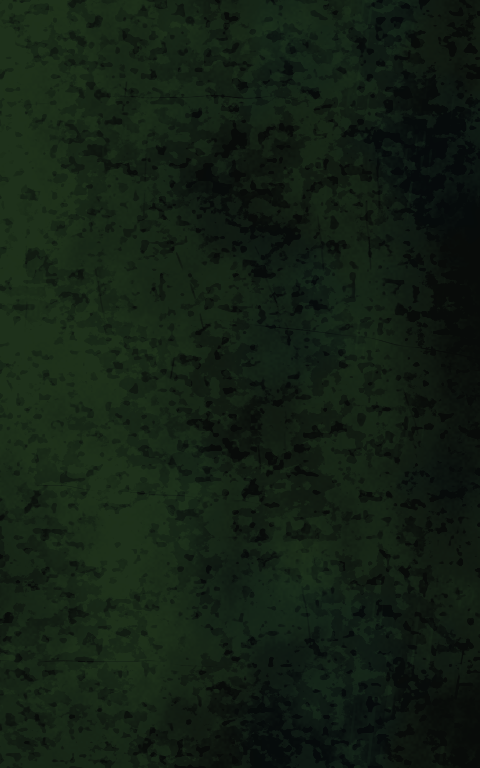
Give the GLSL for this texture, as a WebGL 1 fragment shader.

```glsl
precision highp float;
// Dark, worn green plaster: broad cloudy tone falls into shadow at the right
// and bottom, then layered noise adds grime, flecks and fine rubbed streaks.
// Looped segments and shallow arcs add dark scratches and hairline cracks.

uniform vec2 u_resolution;

const vec3 SOOT  = vec3(0.032, 0.045, 0.035);
const vec3 SHADE = vec3(0.066, 0.104, 0.068);
const vec3 MOSS  = vec3(0.090, 0.150, 0.088);
const vec3 LEAF  = vec3(0.118, 0.194, 0.104);
const float BASE_TONE = 0.73;
const float CLOUD_CONTRAST = 1.0;
const float GRIME_DEPTH = 0.27;
const float FLECK_DEPTH = 0.36;
const float EDGE_DEPTH = 0.62;
const float SCRATCH_WIDTH = 0.0013;
const int SCRATCHES = 16;
const int CRACKS = 4;

float hash(vec2 p) {
  vec3 q = fract(vec3(p.xyx) * 0.1031);
  q += dot(q, q.yzx + 33.33);
  return fract((q.x + q.y) * q.z);
}

float noise(vec2 p) {
  vec2 i = floor(p), f = fract(p);
  f = f * f * (3.0 - 2.0 * f);
  float low = mix(hash(i), hash(i + vec2(1.0, 0.0)), f.x);
  float high = mix(hash(i + vec2(0.0, 1.0)), hash(i + 1.0), f.x);
  return mix(low, high, f.y);
}

float fbm(vec2 p) {
  float sum = 0.0, weight = 0.5;
  for (int i = 0; i < 5; i++) {
    sum += weight * noise(p);
    p = mat2(0.8, 0.6, -0.6, 0.8) * p * 2.03 + 17.0;
    weight *= 0.5;
  }
  return sum / 0.97;
}

// Broken, tapering dark lines, mostly near vertical.
float scratches(vec2 p, float aspect) {
  float ink = 0.0;
  vec2 bent = p + 0.004 * (noise(p * 35.0) - 0.5);
  for (int i = 0; i < SCRATCHES; i++) {
    float id = float(i) + 1.0;
    vec2 start = vec2(hash(vec2(id, 3.0)) * aspect, hash(vec2(id, 7.0)));
    float angle = 1.75 + 0.7 * (hash(vec2(id, 11.0)) - 0.5);
    float len = mix(0.03, 0.15, hash(vec2(id, 19.0)));
    vec2 dir = vec2(cos(angle), sin(angle)), d = bent - start;
    float along = clamp(dot(d, dir), 0.0, len);
    float line = 1.0 - smoothstep(0.0, SCRATCH_WIDTH * 1.6, length(d - dir * along));
    ink = max(ink, line * mix(0.25, 0.8, hash(vec2(id, 23.0))));
  }
  return ink * smoothstep(0.25, 0.55, noise(p * 70.0));
}

// Long shallow arcs that fade in and out across the surface.
float cracks(vec2 p) {
  float ink = 0.0;
  for (int i = 0; i < CRACKS; i++) {
    float id = float(i) + 31.0;
    float x = p.x - hash(vec2(id, 2.0)) * 0.6;
    float y = (float(i) + 0.2 + 0.6 * hash(vec2(id, 5.0))) / float(CRACKS);
    y += (hash(vec2(id, 9.0)) - 0.5) * 0.3 * x - 0.25 * x * x;
    y += 0.006 * (noise(vec2(p.x * 25.0, id)) - 0.5);
    float line = 1.0 - smoothstep(0.0, SCRATCH_WIDTH, abs(p.y - y));
    ink = max(ink, line * (1.0 - smoothstep(0.08, 0.24, abs(x))));
  }
  return ink * smoothstep(0.2, 0.6, noise(p * 28.0));
}

vec3 palette(float t) {
  vec3 c = mix(SOOT, SHADE, smoothstep(0.0, 0.36, t));
  c = mix(c, MOSS, smoothstep(0.34, 0.64, t));
  return mix(c, LEAF, smoothstep(0.62, 1.0, t));
}

void main() {
  vec2 uv = gl_FragCoord.xy / u_resolution;
  vec2 p = gl_FragCoord.xy / u_resolution.y;
  float aspect = u_resolution.x / u_resolution.y;

  float cloud = fbm(p * vec2(6.0, 4.5) + 4.0);
  float patches = fbm(p * vec2(17.0, 13.0) + 41.0);
  float grit = fbm(p * vec2(75.0, 90.0) + 9.0);
  float ragged = uv.x + 0.22 * (cloud - 0.5) + 0.08 * (patches - 0.5);

  // Large light and shadow
  float tone = BASE_TONE + CLOUD_CONTRAST * (cloud - 0.5) + 0.45 * (patches - 0.5);
  tone += 0.16 * (1.0 - smoothstep(0.0, 0.4, uv.x));
  tone += 0.10 * smoothstep(0.75, 1.0, uv.y);
  vec2 stain = (uv - vec2(0.52, 0.71)) / vec2(0.32, 0.12);
  tone -= 0.22 * exp(-dot(stain, stain));
  float edge = smoothstep(0.70, 1.0, ragged);
  tone -= EDGE_DEPTH * edge * mix(0.75, 1.0, smoothstep(0.0, 0.7, uv.y));
  tone -= 0.28 * (1.0 - smoothstep(0.0, 0.2, uv.y + 0.2 * (patches - 0.5)));

  // Grime gathers in patches; small flecks pit the lighter paint
  float gather = smoothstep(0.40, 0.66, patches * 0.6 + (1.0 - cloud) * 0.4);
  tone -= GRIME_DEPTH * smoothstep(0.62, 0.74, grit + 0.30 * gather);
  float fleck = noise(p * vec2(85.0, 120.0)) * 0.7 + noise(p * 210.0) * 0.3;
  tone -= FLECK_DEPTH * smoothstep(0.70, 0.80, fleck + 0.09 * gather + 0.05 * uv.y);

  // Rubbed streaks, strongest on the shadowed side, and fine grain
  float streak = noise(vec2(p.x * 190.0 - p.y * 22.0, p.y * 15.0));
  float rubbed = smoothstep(0.5, 0.85, ragged) * smoothstep(0.45, 0.65, patches);
  tone += 0.15 * rubbed * smoothstep(0.70, 0.92, streak);
  tone += 0.10 * (noise(p * 300.0) - 0.5);
  tone -= 0.5 * scratches(p, aspect) + 0.32 * cracks(p);

  vec3 color = palette(clamp(tone, 0.0, 1.0));
  float cool = smoothstep(0.45, 0.65, fbm(p * 5.0 + 73.0)) * smoothstep(0.2, 0.7, uv.x);
  color += cool * vec3(-0.010, -0.004, 0.008);
  gl_FragColor = vec4(color, 1.0);
}
```
